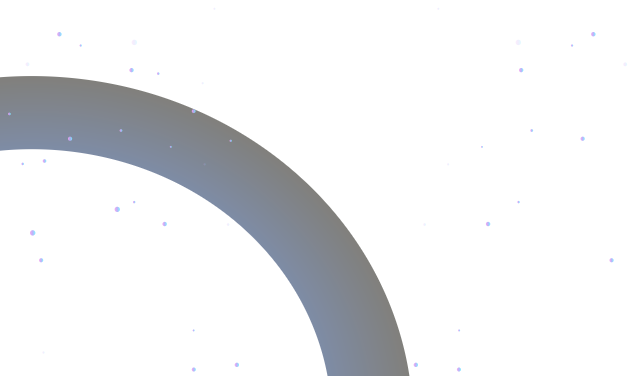
A Shadertoy shader for this background:

```glsl
// A broad grey-blue elliptical arch on white, sprinkled with small iridescent beads.
// The arch lies between two ellipses and is shaded by its relative depth;
// beads are scattered by an integer hash, most of them mirrored left to right.

// Four random values in 0..1 from an integer seed.
vec4 hash4(uint seed) {
    uvec4 h = seed * 747796405u + uvec4(11u, 523u, 7919u, 104729u) * 2891336453u;
    h = (h ^ (h >> 16u)) * 2246822519u;
    h = (h ^ (h >> 13u)) * 3266489917u;
    h ^= h >> 16u;
    return vec4(h >> 8u) / 16777216.0;
}

// Approximate signed distance to an axis-aligned ellipse.
float ellipseDistance(vec2 p, vec2 radii) {
    float k = length(p / radii);
    return k * (k - 1.0) / max(length(p / (radii * radii)), 1e-4);
}

// Antialiased coverage of a signed distance.
float coverage(float d) {
    return clamp(0.5 - d * iResolution.y, 0.0, 1.0);
}

// Blend one bead, pink at its left and cyan at its right, over the colour.
vec3 addBead(vec3 color, vec2 offset, float radius, float opacity) {
    float across = offset.x / radius;
    vec3 bead = mix(vec3(0.90, 0.64, 0.94), vec3(0.70, 0.68, 0.98), smoothstep(-0.8, 0.0, across));
    bead = mix(bead, vec3(0.52, 0.88, 1.0), smoothstep(0.0, 0.8, across));
    return mix(color, bead, opacity * coverage(length(offset) - radius));
}

void mainImage(out vec4 fragColor, in vec2 fragCoord) {
    vec2 p = fragCoord / iResolution.y;
    vec3 color = vec3(1.0);

    // Arch: blue along the inner rim, neutral grey along the outer rim
    float outer = ellipseDistance(p - vec2(0.0844, -0.129), vec2(1.0144, 0.9267));
    float inner = ellipseDistance(p - vec2(0.0844, -0.119), vec2(0.7976, 0.7222));
    float depth = clamp(inner / max(inner - outer, 1e-4), 0.0, 1.0);
    vec3 arch = mix(vec3(0.495, 0.55, 0.65), vec3(0.505, 0.50, 0.485), depth);
    color = mix(color, arch, coverage(max(outer, -inner)));

    // Beads: sparse near the mirror axis, the last few on one side only
    for (int i = 0; i < 27; i++) {
        vec4 rnd = hash4(uint(i) + 40u);
        vec2 center = vec2(mix(0.22, 0.85, rnd.x), rnd.y);
        float radius = mix(0.0025, 0.0075, rnd.z * rnd.z);
        float opacity = rnd.w < 0.3 ? 0.2 : 0.9;
        vec2 q = vec2(p.x - 0.868, p.y);
        if (i < 18) {
            color = addBead(color, q - center, radius, opacity);
        }
        color = addBead(color, q - center * vec2(-1.0, 1.0), radius, opacity);
    }
    fragColor = vec4(color, 1.0);
}
```
